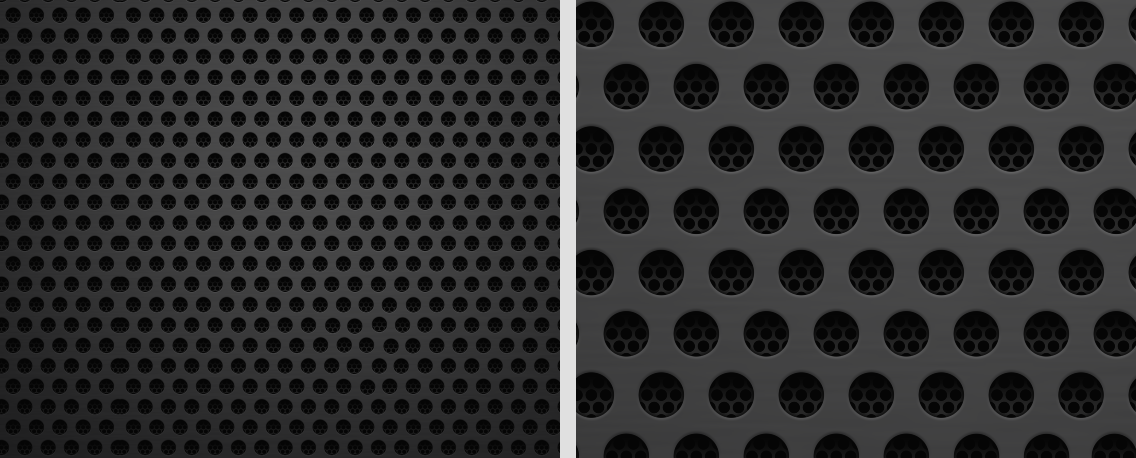
Left, the full canvas; right, a detail of the centre.
Write a WebGL 2 fragment shader that draws this pattern.

```glsl
#version 300 es
precision highp float;
// Dark perforated metal plate: staggered round holes over a fine hexagonal mesh.

#define COLUMNS 24.0        // hole pitches across the canvas
#define ROW_PITCH 0.8906    // row spacing, in pitches
#define ROW_SQUEEZE 0.0156  // spacing lost per row in the lower half
#define FIRST_ROW 0.656     // depth of the first full row
#define HOLE_RADIUS 0.325
#define MESH_PITCH 0.205
#define MESH_RADIUS 0.083
#define RIM_WIDTH 0.055
#define JITTER 0.09         // displacement inside the worn patch
#define GRAIN 0.012
#define LIGHT_CENTER vec2(0.58, 0.68)

uniform vec2 u_resolution;
out vec4 fragColor;

const vec3 PLATE_DARK = vec3(0.080, 0.080, 0.084);
const vec3 PLATE_LIGHT = vec3(0.300, 0.300, 0.302);
const vec3 VOID_COLOR = vec3(0.020);
const vec3 MESH_COLOR = vec3(0.175);

float hash(vec2 p) {
    vec3 q = fract(vec3(p.xyx) * 0.1031);
    q += dot(q, q.yzx + 33.33);
    return fract((q.x + q.y) * q.z);
}

float valueNoise(vec2 p) {
    vec2 cell = floor(p), f = fract(p);
    f = f * f * (3.0 - 2.0 * f);
    float low = mix(hash(cell), hash(cell + vec2(1, 0)), f.x);
    float high = mix(hash(cell + vec2(0, 1)), hash(cell + vec2(1, 1)), f.x);
    return mix(low, high, f.y);
}

// Moves holes slightly, only within the worn patch
vec2 wornCenter(vec2 center) {
    float wear = 1.0 - smoothstep(1.6, 3.0, length(center - vec2(15.8, 14.8)));
    vec2 id = floor(center * 4.0 + 0.5);
    return center + JITTER * wear * (vec2(hash(id), hash(id + 57.0)) - 0.5);
}

// Offset from the nearest hole; two lattices overlap at a vertical seam
vec2 holeOffset(vec2 p) {
    vec2 nearest = vec2(10.0);
    float baseRow = floor((p.y - FIRST_ROW) / ROW_PITCH + 0.5);
    for (int i = -1; i <= 1; i++) {
        float row = baseRow + float(i);
        float y = FIRST_ROW + row * ROW_PITCH - max(row - 10.0, 0.0) * ROW_SQUEEZE;
        float odd = mod(row, 2.0);
        float leftEnd = 4.5625 + 0.5 * odd;
        float rightStart = 5.719 - 0.5 * odd;
        float leftX = leftEnd + min(floor(p.x - leftEnd + 0.5), 0.0);
        float rightX = rightStart + max(floor(p.x - rightStart + 0.5), 0.0);
        vec2 a = p - wornCenter(vec2(leftX, y));
        vec2 b = p - wornCenter(vec2(rightX, y));
        if (dot(a, a) < dot(nearest, nearest)) nearest = a;
        if (dot(b, b) < dot(nearest, nearest)) nearest = b;
    }
    return nearest;
}

// Distance to the nearest center of a triangular lattice with unit pitch
float latticeDistance(vec2 p) {
    vec2 size = vec2(1.0, 1.7320508);
    vec2 a = mod(p + 0.5 * size, size) - 0.5 * size;
    vec2 b = mod(p, size) - 0.5 * size;
    return sqrt(min(dot(a, a), dot(b, b)));
}

void main() {
    vec2 uv = gl_FragCoord.xy / u_resolution;
    float pixel = COLUMNS / u_resolution.x;
    vec2 p = vec2(gl_FragCoord.x, u_resolution.y - gl_FragCoord.y) * pixel;

    // Plate with a soft light and faint brushing
    vec2 away = (uv - LIGHT_CENTER) * 1.5;
    float light = exp(-dot(away, away));
    vec3 plate = mix(PLATE_DARK, PLATE_LIGHT, light);
    plate += GRAIN * (valueNoise(p * vec2(1.2, 16.0)) - 0.5);

    // Beveled rim: shadow above each hole, glint below
    vec2 offset = holeOffset(p);
    float radius = length(offset);
    float edge = radius - HOLE_RADIUS;
    float facing = offset.y / max(radius, 0.001);
    float rim = 1.0 - smoothstep(0.0, RIM_WIDTH, edge);
    plate *= 1.0 + rim * (facing > 0.0 ? 0.35 : 0.30) * facing;

    // Recessed mesh, shaded by the upper lip
    float cell = latticeDistance(offset / MESH_PITCH) * MESH_PITCH;
    float wire = smoothstep(-0.5 * pixel, 0.5 * pixel, cell - MESH_RADIUS);
    float depthLight = smoothstep(-0.30, 0.24, offset.y) * (0.3 + 0.7 * light);
    depthLight *= 1.0 - 0.6 * smoothstep(-0.06, 0.0, edge);
    vec3 inside = mix(VOID_COLOR, MESH_COLOR, wire * depthLight);

    float cover = smoothstep(-0.6 * pixel, 0.6 * pixel, edge);
    fragColor = vec4(mix(inside, plate, cover), 1.0);
}
```
